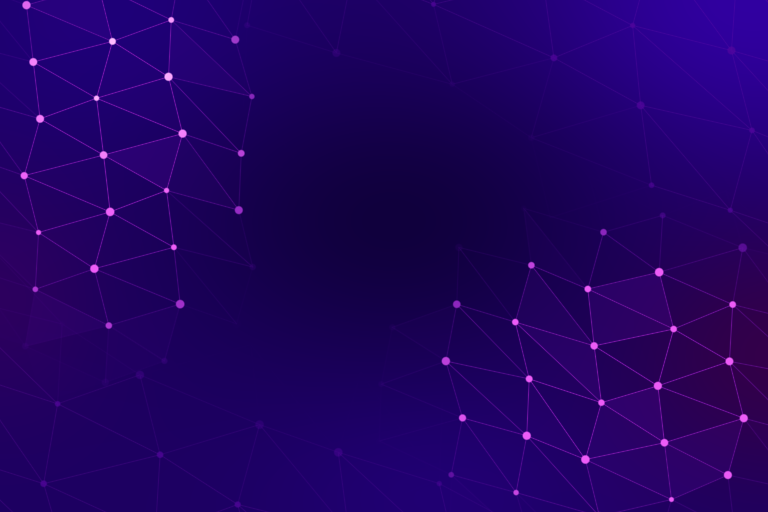
Give the GLSL for this background, as a Shadertoy shader.

```glsl
// A dark indigo field with soft violet glows, crossed by a web of thin links
// and glowing nodes. The web is a lattice bent by sines, drawn at two scales:
// bright in two opposite clusters, faint and coarse around the border.

#define LINK_WIDTH 0.0009
#define NODE_MIN 0.0045
#define NODE_MAX 0.0085
#define FINE_PITCH vec2(0.137, 0.111)
#define FINE_ORIGIN vec2(0.065, 0.080)
#define COARSE_PITCH vec2(0.191, 0.156)
#define COARSE_ORIGIN vec2(0.107, 0.107)
#define FACET_GLOW 0.30

const vec3 VIOLET = vec3(0.33, 0.02, 0.62);
const vec3 MAGENTA = vec3(0.70, 0.16, 0.80);
const vec3 PINK = vec3(0.93, 0.36, 0.97);
const vec3 PALE = vec3(1.00, 0.76, 1.00);

float hash(vec2 p) {
    return fract(sin(dot(p, vec2(41.3, 289.1))) * 4375.5);
}

// Soft elliptical falloff, 1 at its centre
float glow(vec2 p, vec2 centre, vec2 size) {
    vec2 d = (p - centre) / size;
    return exp(-dot(d, d));
}

// Lattice corner displaced by sines, in canvas units (y runs down)
vec2 nodeAt(vec2 id, vec2 origin, vec2 pitch) {
    vec2 bend = vec2(0.13 * sin(2.3 * id.y + 1.7 * id.x), 0.37 * cos(1.55 * id.x));
    return origin + pitch * (id + bend);
}

float segmentDistance(vec2 p, vec2 a, vec2 b) {
    vec2 ab = b - a;
    float t = clamp(dot(p - a, ab) / dot(ab, ab), 0.0, 1.0);
    return length(p - a - ab * t);
}

// Signed distance to the line a-b, positive on the inner side
float side(vec2 p, vec2 a, vec2 b) {
    vec2 e = normalize(b - a), d = p - a;
    return e.x * d.y - e.y * d.x;
}

float triangleDepth(vec2 p, vec2 a, vec2 b, vec2 c) {
    return min(side(p, a, b), min(side(p, b, c), side(p, c, a)));
}

// Strength of the two bright clusters
float clusterWeight(vec2 n) {
    float upperLeft = length((n - vec2(0.22, 0.25)) * vec2(1.2, 0.8));
    float lowerRight = length((n - vec2(1.22, 0.75)) * vec2(0.85, 1.1));
    return 1.0 - smoothstep(0.13, 0.46, min(upperLeft, lowerRight));
}

// Strength of the faint web that frames the empty middle
float borderWeight(vec2 n) {
    float ring = smoothstep(0.24, 0.5, length((n - vec2(0.70, 0.48)) * vec2(0.75, 1.0)));
    return 0.5 * ring * (1.0 - smoothstep(0.0, 0.5, clusterWeight(n)));
}

float weightAt(vec2 n, bool fine) {
    return fine ? clusterWeight(n) : borderWeight(n);
}

// Paint one layer: facets and links first, then nodes on top
vec3 drawWeb(vec3 col, vec2 p, vec2 origin, vec2 pitch, bool fine) {
    float px = 1.0 / iResolution.y;
    vec2 base = floor((p - origin) / pitch + 0.5);
    float link = 0.0, facet = 0.0, disc = 0.0, discWeight = 0.0;
    for (int j = -1; j <= 1; j++)
    for (int i = -1; i <= 1; i++) {
        vec2 id = base + vec2(i, j);
        vec2 a = nodeAt(id, origin, pitch);
        vec2 b = nodeAt(id + vec2(1, 0), origin, pitch);
        vec2 c = nodeAt(id + vec2(1, 1), origin, pitch);
        vec2 d = nodeAt(id + vec2(0, 1), origin, pitch);
        float wa = weightAt(a, fine);
        vec3 ends = sqrt(wa * vec3(weightAt(b, fine), weightAt(c, fine), weightAt(d, fine)));
        vec3 dist = vec3(segmentDistance(p, a, b), segmentDistance(p, a, c), segmentDistance(p, a, d));
        vec3 lines = (1.0 - smoothstep(LINK_WIDTH - px, LINK_WIDTH + px, dist)) * ends;
        link = max(link, max(lines.x, max(lines.y, lines.z)));

        vec2 tint = vec2(hash(id), hash(id + 7.3));
        vec2 depth = vec2(triangleDepth(p, a, b, c), triangleDepth(p, a, c, d));
        facet += dot(smoothstep(0.0, px, depth), tint * tint * tint) * ends.y;

        float radius = mix(NODE_MIN, NODE_MAX, hash(id + 3.1));
        float spot = 1.0 - smoothstep(radius - px, radius + px, length(p - a));
        if (spot > disc) { disc = spot; discWeight = wa; }
    }
    if (fine) col = mix(col, VIOLET, FACET_GLOW * min(facet, 1.0));
    col = mix(col, mix(VIOLET, MAGENTA, link), link * (fine ? 0.85 : 0.5));
    vec3 bright = mix(PINK, PALE, glow(p, vec2(0.24, 0.12), vec2(0.18)));
    vec3 nodeColour = mix(VIOLET, bright, smoothstep(0.1, 0.7, discWeight) * float(fine));
    return mix(col, nodeColour, disc * smoothstep(0.0, fine ? 0.4 : 0.8, discWeight));
}

vec3 backdrop(vec2 p) {
    vec3 col = vec3(0.112, 0.0, 0.380);
    col = mix(col, vec3(0.12, 0.0, 0.50), 0.8 * glow(p, vec2(0.22, 0.04), vec2(0.36, 0.30)));
    col = mix(col, vec3(0.19, 0.0, 0.63), glow(p, vec2(1.46, 0.0), vec2(0.46, 0.34)));
    col = mix(col, vec3(0.18, 0.0, 0.37), 0.9 * glow(p, vec2(0.0, 0.58), vec2(0.20, 0.22)));
    col = mix(col, vec3(0.13, 0.0, 0.47), 0.8 * glow(p, vec2(0.85, 0.95), vec2(0.32, 0.22)));
    col = mix(col, vec3(0.21, 0.0, 0.27), 0.9 * glow(p, vec2(1.52, 0.69), vec2(0.30, 0.24)));
    return mix(col, vec3(0.06, 0.0, 0.23), 0.95 * glow(p, vec2(0.77, 0.43), vec2(0.42, 0.28)));
}

void mainImage(out vec4 fragColor, in vec2 fragCoord) {
    vec2 p = vec2(fragCoord.x, iResolution.y - fragCoord.y) / iResolution.y;
    vec3 col = backdrop(p);
    col = drawWeb(col, p, COARSE_ORIGIN, COARSE_PITCH, false);
    col = drawWeb(col, p, FINE_ORIGIN, FINE_PITCH, true);
    fragColor = vec4(col, 1.0);
}
```
